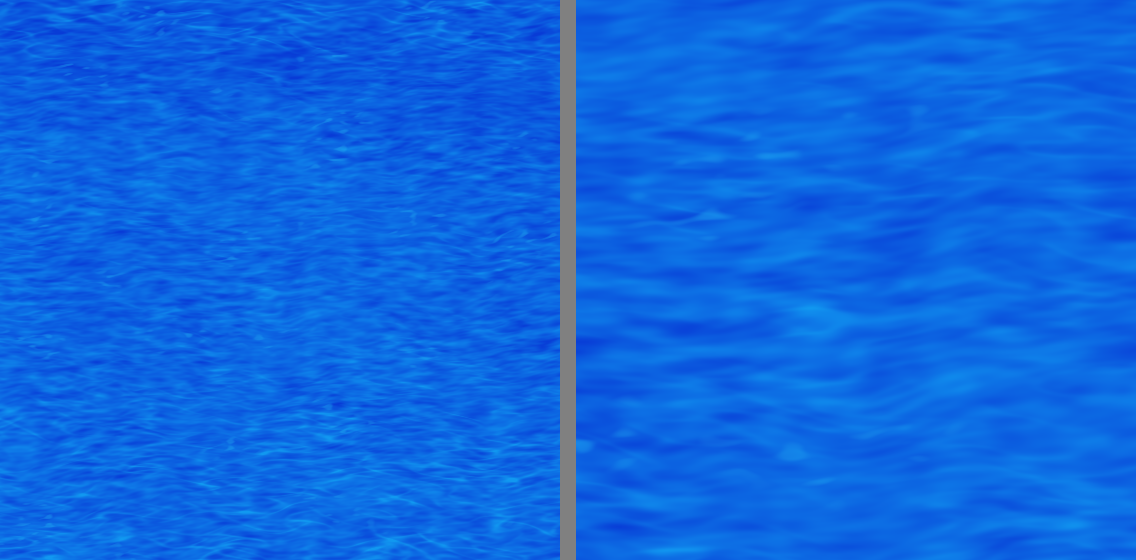
Left: the whole. Right: its middle third, enlarged.
This texture is drawn by a Shadertoy shader. Its source:

```glsl
// Draws a rippled deep blue sea surface with fine chop, bright crests and glints.

const vec3 TROUGH_BLUE = vec3(0.035, 0.270, 0.850);
const vec3 CREST_BLUE  = vec3(0.060, 0.530, 0.922);
const vec3 GLINT_BLUE  = vec3(0.130, 0.700, 0.950);

// Random unit gradient for a lattice cell
vec2 cellGradient(vec2 cell) {
    float angle = 6.2832 * fract(sin(dot(cell, vec2(127.1, 311.7))) * 43758.55);
    return vec2(cos(angle), sin(angle));
}

// Gradient noise, roughly -0.7 to 0.7
float gradientNoise(vec2 p) {
    vec2 cell = floor(p), f = fract(p);
    vec2 u = f * f * f * (f * (f * 6.0 - 15.0) + 10.0);
    vec2 e = vec2(0.0, 1.0);
    float a = dot(cellGradient(cell), f);
    float b = dot(cellGradient(cell + e.yx), f - e.yx);
    float c = dot(cellGradient(cell + e.xy), f - e.xy);
    float d = dot(cellGradient(cell + e.yy), f - e.yy);
    return mix(mix(a, b, u.x), mix(c, d, u.x), u.y);
}

// Layered noise, each octave offset and tilted the other way
float fractalNoise(vec2 p) {
    float sum = 0.0, amplitude = 1.0, tilt = 0.35;
    for (int i = 0; i < 3; i++) {
        sum += amplitude * gradientNoise(p);
        p = p * 1.65 + vec2(17.3, 9.1);
        p.y += tilt * p.x;
        tilt *= -1.6;
        amplitude *= 0.75;
    }
    return sum;
}

// Stretches the plane into ripples that run along the given slope
vec2 rippleSpace(vec2 p, float slope, vec2 frequency, float seed) {
    return vec2(p.x, p.y - slope * p.x) * frequency + seed;
}

// Curved lines along the zero contours of the noise
float crestLines(vec2 p, float width) {
    float n = gradientNoise(p) + 0.22 * gradientNoise(p * 2.1 + 5.7);
    return exp(-n * n / (width * width));
}

void mainImage(out vec4 fragColor, in vec2 fragCoord) {
    vec2 uv = fragCoord / iResolution.xy;

    // Gentle bending of the ripple directions
    vec2 p = uv;
    p.y += 0.025 * gradientNoise(uv * vec2(3.0, 4.0) + 31.0)
         + 0.008 * gradientNoise(uv * vec2(11.0, 17.0) + 47.0);

    // Waves are larger towards the lower and upper edges
    float nearWater = 1.0 - smoothstep(0.12, 0.52, uv.y);
    float farWater = smoothstep(0.72, 0.98, uv.y);
    float coarse = max(nearWater, farWater);

    // Broad light and dark areas
    float tone = 0.46 - 0.24 * smoothstep(0.58, 1.0, uv.y) - 0.06 * (uv.x - 0.5);
    tone += 0.17 * gradientNoise(rippleSpace(p, -0.15, vec2(2.5, 6.0), 3.0));
    tone += 0.15 * gradientNoise(rippleSpace(p, -0.10, vec2(5.0, 19.0), 12.0));

    // Faint diagonal wake
    float wake = (uv.y - 0.92 + 0.42 * uv.x) / 0.011;
    float wakeSpan = smoothstep(0.05, 0.25, uv.x) * (1.0 - smoothstep(0.50, 0.68, uv.x));
    tone += 0.09 * wakeSpan * exp(-wake * wake);

    // Fine chop, stronger in some places than in others
    float gusts = 1.0 + 0.6 * gradientNoise(rippleSpace(p, 0.0, vec2(4.0, 9.0), 140.0));
    float chop = fractalNoise(rippleSpace(p, 0.06, vec2(16.0, 72.0), 21.0));
    tone += gusts * mix(0.48, 0.46, coarse) * chop;

    // Long crests at the edges, short ones across the middle
    float breakUp = smoothstep(-0.30, 0.35, gradientNoise(rippleSpace(p, 0.0, vec2(9.0, 22.0), 63.0)));
    float longCrests = crestLines(rippleSpace(p, -0.14, vec2(9.0, 44.0), 71.0), 0.10)
                     + 0.8 * crestLines(rippleSpace(p, 0.10, vec2(11.0, 52.0), 88.0), 0.10);
    float shortCrests = crestLines(rippleSpace(p, -0.04, vec2(16.0, 74.0), 95.0), 0.14);
    float crests = mix(0.55 * shortCrests, longCrests, 0.15 + 0.75 * coarse);
    tone += (0.14 + 0.32 * breakUp) * (crests - 0.12);

    // Sparse glints gathered in patches
    float patches = smoothstep(0.08, 0.42, gradientNoise(rippleSpace(p, 0.0, vec2(6.0, 11.0), 104.0)));
    float sparks = smoothstep(0.20, 0.50, gradientNoise(rippleSpace(p, 0.12, vec2(40.0, 115.0), 119.0)));
    float glint = patches * sparks;

    vec3 color = mix(TROUGH_BLUE, CREST_BLUE, clamp(tone, -0.15, 1.25));
    color = mix(color, GLINT_BLUE, 0.40 * glint);
    fragColor = vec4(color, 1.0);
}
```
